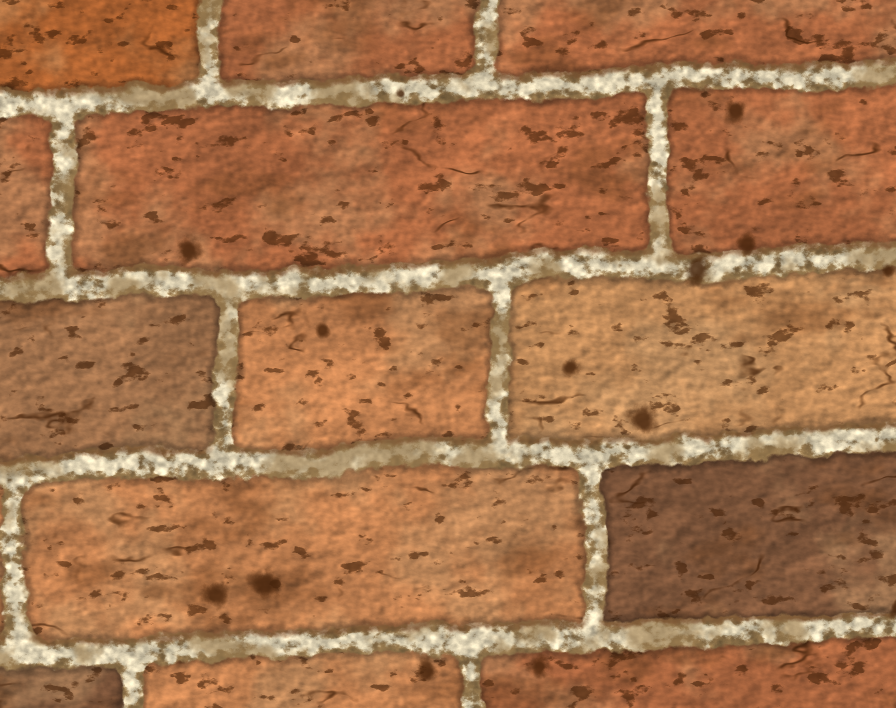
This texture is drawn by a Shadertoy shader. Its source:

```glsl
// Weathered red brick wall: long and short bricks alternating in rough, pitted lime mortar.
const float ASPECT = 1.267;
const float COURSE_HEIGHT = 0.258;
const float COURSE_BASE = 0.10;       // height of the lowest full joint
const float SLOPE = 0.036;            // courses rise to the right
const float BOND_PERIOD = 1.271;      // one short plus one long brick
const vec2 HALF_JOINT = vec2(0.015, 0.020);
const float CORNER = 0.016;
const float EDGE = 0.0025;
const vec2 LIGHT_STEP = vec2(-0.003, 0.005);

// Centre and width of the short brick in each course, from the bottom up
const vec2 SHORT_BRICK[5] = vec2[5](vec2(0.43, 0.474), vec2(1.07, 0.455),
    vec2(0.517, 0.391), vec2(1.147, 0.421), vec2(0.488, 0.388));

// Fired clay tones: red, orange, tan, brown, burnt, rust
const vec3 CLAY[6] = vec3[6](vec3(0.67, 0.40, 0.25), vec3(0.74, 0.49, 0.31),
    vec3(0.75, 0.54, 0.35), vec3(0.61, 0.43, 0.29), vec3(0.47, 0.32, 0.22),
    vec3(0.67, 0.38, 0.19));
const int TONE[15] = int[15](4, 1, 0,  1, 1, 4,  3, 1, 2,  0, 0, 0,  5, 0, 0);

const vec3 LIME = vec3(0.86, 0.81, 0.69);
const vec3 DIRTY_LIME = vec3(0.60, 0.48, 0.31);
const vec3 DUST = vec3(0.73, 0.57, 0.40);
const vec3 SOOT = vec3(0.43, 0.26, 0.14);
const vec3 HOLE = vec3(0.26, 0.13, 0.04);

float hash(vec2 p) {
    vec3 q = fract(p.xyx * 0.1031);
    q += dot(q, q.yzx + 33.33);
    return fract((q.x + q.y) * q.z);
}

float noise(vec2 p) {
    vec2 i = floor(p), f = fract(p);
    f = f * f * (3.0 - 2.0 * f);
    return mix(mix(hash(i), hash(i + vec2(1, 0)), f.x),
               mix(hash(i + vec2(0, 1)), hash(i + vec2(1, 1)), f.x), f.y);
}

float fbm(vec2 p) {
    float sum = 0.0, amp = 0.5;
    for (int i = 0; i < 5; i++) {
        sum += amp * noise(p);
        p = mat2(1.6, 1.2, -1.2, 1.6) * p + 7.3;
        amp *= 0.5;
    }
    return sum / 0.96875;
}

// Coverage of ragged holes scattered over a jittered grid
float pits(vec2 p, float cell, float chance, float radius) {
    vec2 base = floor(p / cell);
    float cover = 0.0;
    float ragged = 0.4 + 1.2 * fbm(p * 70.0);
    for (int y = -1; y <= 1; y++)
    for (int x = -1; x <= 1; x++) {
        vec2 id = base + vec2(x, y);
        vec2 centre = (id + vec2(hash(id + 3.1), hash(id + 8.7))) * cell;
        float r = radius * (0.5 + hash(id + 21.0)) * ragged;
        float hit = step(hash(id + 40.0), chance);
        cover = max(cover, hit * (1.0 - smoothstep(r * 0.4, r * 1.3, length(p - centre))));
    }
    return cover;
}

// Surface height of the clay, drawn out along the brick
float relief(vec2 p) {
    return fbm(p * vec2(10.0, 20.0)) + 0.35 * fbm(p * vec2(50.0, 75.0));
}

void mainImage(out vec4 fragColor, in vec2 fragCoord) {
    vec2 p = fragCoord / iResolution.xy * vec2(ASPECT, 1.0);

    // Hand-laid irregularity of the joints
    vec2 q = p - vec2(0.0, SLOPE * (p.x - 0.5 * ASPECT));
    q += 0.020 * (vec2(noise(p * 5.0), noise(p * 5.0 + 31.0)) - 0.5);
    q += 0.018 * (vec2(fbm(p * 26.0), fbm(p * 26.0 + 57.0)) - 0.5);

    // Locate the course, then the short or long brick within it
    float level = (q.y - COURSE_BASE) / COURSE_HEIGHT;
    int course = clamp(int(floor(level)) + 1, 0, 4);
    vec2 brick = SHORT_BRICK[course];
    float along = q.x - brick.x + 0.5 * brick.y;
    float repeat = floor(along / BOND_PERIOD);
    along -= repeat * BOND_PERIOD;
    bool isLong = along > brick.y;
    float width = isLong ? BOND_PERIOD - brick.y : brick.y;
    vec2 local = vec2(along - (isLong ? brick.y : 0.0) - 0.5 * width,
                      (fract(level) - 0.5) * COURSE_HEIGHT);
    int slot = clamp(2 * int(repeat) + int(isLong) + 1 + (course & 1), 0, 2);
    int id = course * 3 + slot;

    // Rounded brick outline, negative inside, with nibbled edges
    vec2 halfSize = 0.5 * vec2(width, COURSE_HEIGHT) - HALF_JOINT;
    vec2 corner = abs(local) - halfSize + CORNER;
    float d = length(max(corner, 0.0)) + min(max(corner.x, corner.y), 0.0) - CORNER;
    d += 0.010 * (fbm(p * 75.0 + 13.0) - 0.5);

    // Clay: blotches, dust, relief, cracks, chips and worn edges
    vec2 s = p + float(id) * vec2(3.7, 5.3);
    vec2 drag = vec2(s.x + 0.5 * s.y, s.y - 0.2 * s.x);
    float slant = relief(drag) - relief(drag + LIGHT_STEP);
    vec3 clay = CLAY[TONE[id]] * (0.87 + 0.26 * fbm(s * vec2(6.0, 9.0)));
    clay = mix(clay, DUST, 0.40 * smoothstep(0.48, 0.72, fbm(s * 10.0 + 11.0)));
    clay = mix(clay, SOOT, 0.45 * smoothstep(0.55, 0.76, fbm(drag * vec2(8.0, 15.0) + 43.0)));
    clay *= 1.0 + 1.1 * clamp(slant, -0.25, 0.25) + 0.16 * (noise(s * 150.0) - 0.5);
    float crack = 1.0 - smoothstep(0.0, 0.025, abs(fbm(drag * vec2(5.0, 11.0) + 19.0) - 0.5));
    float broken = smoothstep(0.56, 0.74, fbm(s * 13.0 + 70.0));
    clay = mix(clay, HOLE, 0.75 * crack * broken);
    float chips = smoothstep(0.66, 0.76, fbm(drag * vec2(32.0, 56.0) + 5.0));
    clay = mix(clay, HOLE, 0.60 * chips);
    clay *= 1.0 - 0.28 * smoothstep(-0.012, 0.0, d);

    // Mortar: pale crumbly centre, stained rims, shade under each brick
    float grain = fbm(p * vec2(70.0, 90.0));
    float clean = smoothstep(0.0, 0.014, d + 0.050 * (grain - 0.50));
    vec3 mortar = mix(DIRTY_LIME, LIME, clean) * (0.66 + 0.62 * grain);
    mortar *= 0.86 + 0.28 * noise(p * 160.0);
    mortar = mix(mortar, DIRTY_LIME, 0.65 * smoothstep(0.46, 0.66, fbm(p * 17.0 + 90.0)));
    float under = smoothstep(0.0, 0.02, -local.y - halfSize.y + 0.012);
    float shade = under * (1.0 - smoothstep(0.002, 0.012, d)) * (0.5 + grain);
    mortar = mix(mortar, SOOT, clamp(0.65 * shade, 0.0, 1.0));

    // Combine, then punch the deep holes through both
    float soft = max(EDGE, 1.0 / iResolution.y);
    vec3 color = mix(clay, mortar, smoothstep(-soft, soft, d));
    color = mix(color, HOLE, 0.80 * pits(p, 0.16, 0.32, 0.014));
    fragColor = vec4(clamp(color, 0.0, 1.0), 1.0);
}
```
